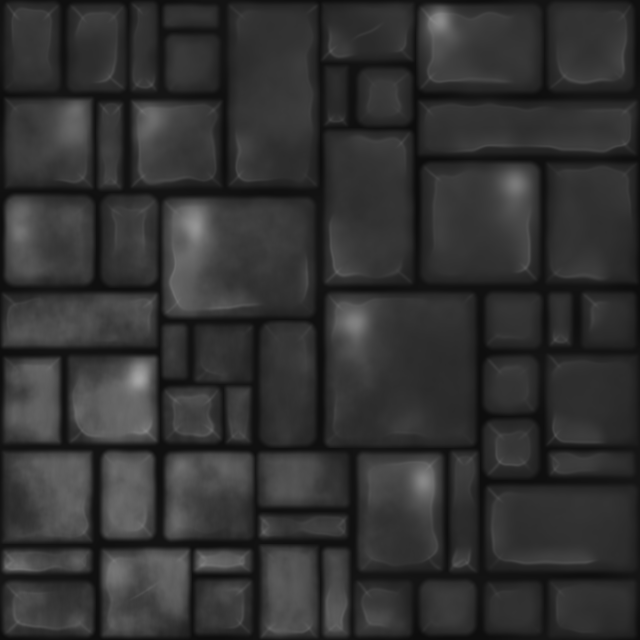
Give the GLSL for this texture map, as a WebGL 2 fragment shader.

```glsl
#version 300 es
precision highp float;
// Dark wall of irregular rectangular stones with worn, softly lit bevels.
uniform vec2 u_resolution;
out vec4 outColor;

float hash(vec2 p) {
    vec3 q = fract(vec3(p.xyx) * vec3(0.1031, 0.1030, 0.0973));
    q += dot(q, q.yzx + 33.33);
    return fract((q.x + q.y) * q.z);
}

float noise(vec2 p) {
    vec2 i = floor(p), f = fract(p);
    f = f * f * (3.0 - 2.0 * f);
    return mix(mix(hash(i), hash(i + vec2(1, 0)), f.x),
               mix(hash(i + vec2(0, 1)), hash(i + vec2(1, 1)), f.x), f.y);
}

float fbm(vec2 p) {
    float sum = 0.0, amp = 0.5;
    for (int i = 0; i < 5; i++) {
        sum += amp * noise(p);
        p = mat2(1.6, 1.2, -1.2, 1.6) * p + 7.3;
        amp *= 0.5;
    }
    return sum;
}

// Depth inside a rounded box, positive inward.
float boxDepth(vec2 p, vec2 halfSize, float radius) {
    vec2 q = abs(p) - halfSize + radius;
    return radius - length(max(q, 0.0)) - min(max(q.x, q.y), 0.0);
}

float line(float d, float width) {
    return exp(-d * d / (width * width));
}

// Finds the stone around p: a pinwheel first, then random cuts on whole cells.
void findStone(vec2 p, out vec2 lo, out vec2 hi) {
    lo = vec2(0);
    hi = vec2(20);
    if (p.x < 15.0 && p.y < 6.0) hi = vec2(15, 6);
    else if (p.x >= 15.0 && p.y < 11.0) { lo = vec2(15, 0); hi = vec2(20, 11); }
    else if (p.x >= 10.0 && p.y >= 11.0) lo = vec2(10, 11);
    else if (p.x < 10.0) { lo = vec2(0, 6); hi = vec2(10, 20); }
    else { lo = vec2(10, 6); hi = vec2(15, 11); return; }

    for (int i = 0; i < 9; i++) {
        vec2 size = hi - lo;
        vec2 seed = lo * 7.0 + hi * 13.0 + float(i) * 3.0;
        float area = size.x * size.y;
        float stopChance = area < 4.5 ? 1.0 : area < 9.5 ? 0.65 : area < 21.0 ? 0.3 : 0.0;
        bool slender = max(size.x, size.y) > 4.0 * min(size.x, size.y);
        if (!slender && hash(seed) < stopChance) break;
        bool across = size.x * mix(0.75, 1.33, hash(seed + 5.0)) > size.y;
        if (min(size.x, size.y) < 1.5) across = size.x > size.y;
        float share = mix(0.3, 0.7, hash(seed + 11.0));
        if (across) {
            float cut = lo.x + clamp(floor(size.x * share + 0.5), 1.0, size.x - 1.0);
            if (p.x < cut) hi.x = cut; else lo.x = cut;
        } else {
            float cut = lo.y + clamp(floor(size.y * share + 0.5), 1.0, size.y - 1.0);
            if (p.y < cut) hi.y = cut; else lo.y = cut;
        }
    }
}

void main() {
    vec2 uv = gl_FragCoord.xy / u_resolution;
    vec2 p = uv * 20.0;
    vec2 lo, hi;
    findStone(p, lo, hi);
    vec2 id = lo * 3.0 + hi * 17.0;
    float rnd = hash(id);

    // Uneven joints and a slightly wobbling outline.
    lo += 0.13 * vec2(hash(id + 1.0), hash(id + 2.0)) - 0.03;
    hi -= 0.13 * vec2(hash(id + 3.0), hash(id + 4.0)) - 0.03;
    vec2 halfSize = 0.5 * (hi - lo);
    vec2 local = p - 0.5 * (lo + hi);
    float small = min(halfSize.x, halfSize.y);
    float wobble = noise(p * 1.7 + id) - 0.5;
    float depth = boxDepth(local, halfSize, min(0.12 + 0.35 * rnd, small * 0.5)) + 0.04 * wobble;

    // Stone body with clouds and a paler lower left.
    float cloud = fbm(p * 0.55 + id);
    float pale = smoothstep(0.85, 0.1, length((uv - vec2(0.1, 0.12)) * vec2(1.1, 0.85)));
    float tone = 0.164 + 0.03 * rnd + 0.06 * (cloud - 0.4);
    tone += pale * (0.025 + 0.17 * smoothstep(0.28, 0.72, cloud));
    tone += pale * 0.06 * (fbm(p * vec2(4.0, 1.6)) - 0.45);
    tone += 0.01 * local.y / halfSize.y;

    // Worn ridge, its inner glow, and facets running to the corners.
    float inset = min(0.28 + 0.2 * rnd, small * 0.55);
    float ridge = boxDepth(local, halfSize - inset, min(0.4, small * 0.35)) + 0.25 * wobble;
    float worn = smoothstep(0.35, 0.8, noise(p * 0.75 + id * 1.3));
    float low = mix(1.0, 0.45, smoothstep(-0.6, 0.6, local.y / halfSize.y));
    tone += worn * low * 0.085 * line(ridge, 0.06);
    tone += worn * low * 0.085 * exp(-max(ridge, 0.0) * 1.6) * smoothstep(-0.1, 0.15, ridge);
    vec2 edge = halfSize - abs(local);
    float corner = smoothstep(inset + 0.35, inset, max(edge.x, edge.y));
    tone += worn * corner * 0.07 * line(edge.x - edge.y + 0.2 * wobble, 0.08);
    tone *= mix(0.84, 1.0, smoothstep(-0.35, 0.15, ridge));

    // Polished glints on the larger stones.
    float large = smoothstep(0.9, 1.5, small) * step(0.4, hash(id + 8.0));
    vec2 glintAt = halfSize * vec2(hash(id + 6.0) < 0.7 ? -0.6 : 0.55, 0.5);
    vec2 toGlint = (local - glintAt) / vec2(0.45, 0.65);
    float glint = exp(-dot(toGlint, toGlint)) + 0.35 * exp(-0.2 * dot(toGlint, toGlint));
    tone += large * glint * (0.08 + 0.17 * noise(p * 1.6 + id));

    // An occasional diagonal scratch.
    vec2 along = mat2(0.83, -0.55, 0.55, 0.83) * local;
    float scratch = line(along.y + 0.2 * wobble, 0.05) * smoothstep(0.7, 0.2, abs(along.x));
    tone += step(0.92, hash(id + 9.0)) * scratch * 0.045;

    // Soft dark joints that shade the stone rims.
    float joint = 0.05 + 0.035 * noise(p * 0.6);
    float cover = 0.75 * smoothstep(-0.04, 0.19, depth) + 0.25 * smoothstep(0.0, 0.45, depth);
    outColor = vec4(vec3(clamp(mix(joint, tone, cover), 0.0, 1.0)), 1.0);
}
```
